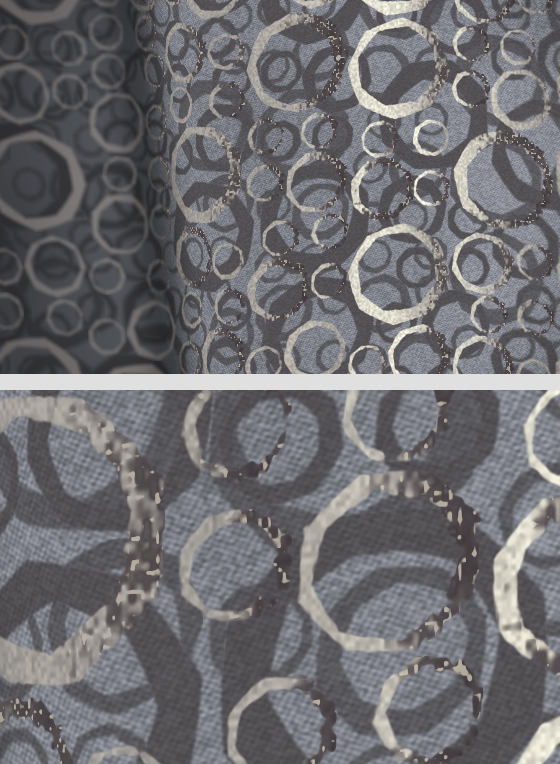
Top: the whole. Bottom: its middle third, enlarged.
Reproduce this texture procedurally as a Shadertoy shader.

```glsl
float hash(vec2 p) {
    vec3 q = fract(vec3(p.xyx) * 0.1031);
    q += dot(q, q.yzx + 33.33);
    return fract((q.x + q.y) * q.z);
}

float noise(vec2 p) {
    vec2 i = floor(p), f = fract(p);
    f = f * f * (3.0 - 2.0 * f);
    return mix(mix(hash(i), hash(i + vec2(1, 0)), f.x),
               mix(hash(i + vec2(0, 1)), hash(i + vec2(1, 1)), f.x), f.y);
}

float octagon(vec2 p, float radius, float turn) {
    p = abs(mat2(cos(turn), sin(turn), -sin(turn), cos(turn)) * p);
    float flats = max(max(p.x, p.y), (p.x + p.y) * 0.7071);
    return mix(flats, length(p), 0.3) - radius;
}

// Each cell holds one large ring or four of mixed sizes.
// Returns the offset from the ring centre, its radius and a random value.
vec4 packedRing(vec2 p, float size, float seed) {
    p.y += size * hash(vec2(floor(p.x / size) + 40.0, seed));
    vec2 id = floor(p / size) + 50.0 + seed;
    vec2 f = fract(p / size);
    vec2 flip = step(0.5, vec2(hash(id + 3.1), hash(id + 7.7)));
    vec2 split = mix(vec2(0.38), vec2(0.63), flip);
    if (hash(id) < 0.27) split = vec2(1.0);
    vec2 side = step(split, f);
    vec2 low = side * split, high = mix(split, vec2(1.0), side);
    vec2 extent = (high - low) * size;
    float radius = 0.47 * min(extent.x, extent.y);
    float random = hash(id * 3.0 + side * 17.0 + 1.3);
    vec2 slack = (0.5 * extent - radius) * (random * 1.6 - 0.8);
    vec2 centre = 0.5 * (low + high) * size + slack;
    return vec4(f * size - centre, radius, random);
}

// Octagonal band whose hole sits slightly off centre
float band(vec4 ring, float hole, float blur, float roughness) {
    float angle = ring.w * 6.283;
    vec2 shift = vec2(cos(angle), sin(angle)) * ring.z * 0.06;
    float outer = octagon(ring.xy, ring.z - blur * 0.3, angle) + roughness;
    float inner = octagon(ring.xy - shift, ring.z * hole, angle + 0.2) - roughness;
    return smoothstep(blur, -blur, outer) * smoothstep(-blur, blur, inner);
}

void mainImage(out vec4 fragColor, in vec2 fragCoord) {
    vec2 uv = fragCoord / iResolution.y;

    // Fold: soft focus on its left, squeezed pattern beside it
    float s = uv.x - 0.37 - 0.11 * (1.0 - uv.y);
    float focus = smoothstep(-0.07, 0.09, s);
    float crease = exp(-pow((s + 0.02) / 0.065, 2.0));
    float blur = max(mix(0.009, 0.0018, focus), 0.8 / iResolution.y);
    blur += 0.002 * smoothstep(1.25, 1.5, uv.x);
    vec2 cloth = uv + vec2(0.13 * smoothstep(-0.08, 0.17, s), 0.03 * sin(uv.x * 4.0));

    // Woven ground with pale slanted threads
    vec2 thread = vec2(cloth.x + cloth.y * 0.45, cloth.y - cloth.x * 0.25);
    float twill = sin(thread.x * 700.0) * sin(thread.y * 800.0);
    float grain = noise(thread * vec2(190.0, 300.0)) - 0.5;
    float weave = (0.08 * twill + 0.24 * grain) * focus;
    float cloud = noise(uv * 3.0 + 4.0) - 0.5;
    vec3 ground = mix(vec3(0.30, 0.31, 0.33), vec3(0.51, 0.52, 0.555), focus);
    ground *= 1.0 + 0.22 * cloud + weave * 1.25;

    // Matt dark rings printed in two overlapping layers
    float printA = band(packedRing(cloth + vec2(0.11, 0.07), 0.31, 5.0), 0.68, blur * 1.3, 0.0);
    float printB = band(packedRing(cloth + vec2(0.23, 0.19), 0.26, 11.0), 0.72, blur * 1.3, 0.0);
    vec3 ink = mix(vec3(0.20, 0.20, 0.21), vec3(0.30, 0.29, 0.30), focus);
    ink *= 1.0 + weave * 0.6;
    vec3 color = mix(ground, ink, 0.88 * max(printA, printB * 0.85));

    // Metal foil rings, rubbed away mostly on their right sides
    vec4 ring = packedRing(cloth + vec2(0.04, 0.02), 0.275, 23.0);
    float flake = noise(cloth * vec2(150.0, 110.0));
    float speck = noise(cloth * vec2(230.0, 190.0) + 31.0);
    float wear = ring.x / ring.z + ring.w * 1.9 - 1.15 + (flake - 0.5) * 0.9;
    wear = smoothstep(-0.1, 0.6, wear) * focus;
    float foilMask = band(ring, 0.79, blur, (flake - 0.5) * 0.008 * focus * (0.3 + wear));
    float shine = exp(-pow((uv.x - 1.08) / 0.26, 2.0)) * focus;
    shine *= smoothstep(-0.9, 0.5, -ring.x / ring.z + cloud);
    vec3 silver = mix(vec3(0.51, 0.49, 0.485), vec3(0.65, 0.63, 0.605), focus);
    vec3 foil = mix(silver, vec3(0.95, 0.94, 0.87), shine);
    foil *= 1.0 + (speck - 0.5) * 0.25 * focus;
    vec3 bare = mix(vec3(0.23, 0.20, 0.22), vec3(0.35, 0.32, 0.32), flake);
    float glint = smoothstep(0.68, 0.85, speck);
    bare = mix(bare, vec3(0.85, 0.81, 0.73), glint * 0.8);
    color = mix(color, mix(foil, bare, wear), foilMask * mix(0.94, 0.9, wear));

    // Shadow in the crease and dim outer corners
    color *= 1.0 - 0.36 * crease;
    color *= 1.0 - 0.22 * smoothstep(0.55, 1.0, length(uv - vec2(0.85, 0.5)));
    fragColor = vec4(color, 1.0);
}
```
